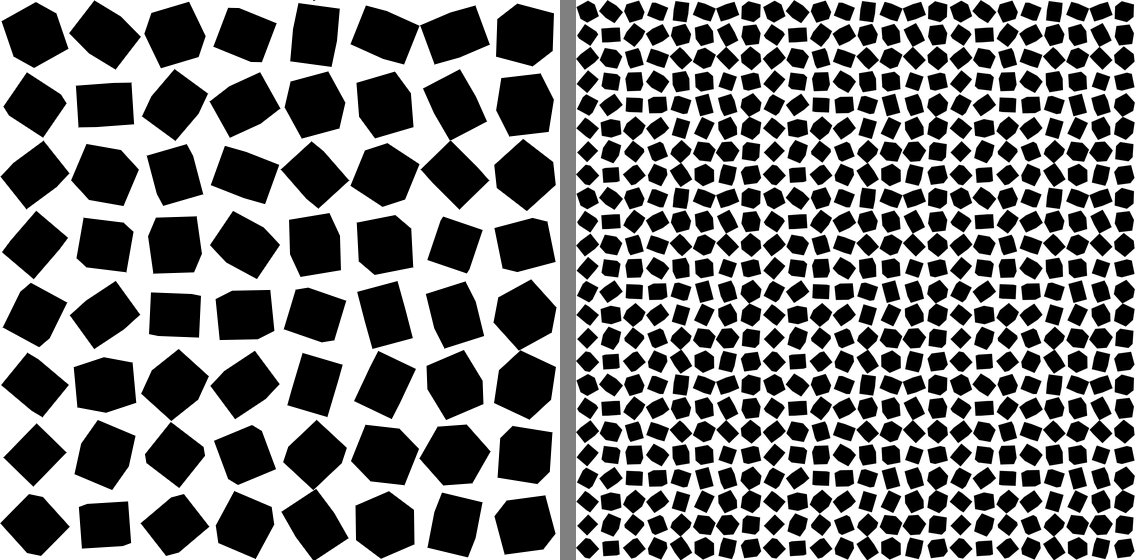
Left, the tile; right, the same tile 3 across and 3 down.
Reproduce this pattern procedurally as a three.js fragment shader.

```glsl
varying vec2 vUv;

const float REPEATS = 8.0;
const float CUBE_EDGE = 0.597; // in cells
const float TAU = 6.283185;
const vec3 INK = vec3(0.0);
const vec3 PAPER = vec3(1.0);

vec3 hash3(vec2 cell, float seed) {
  vec3 p = fract((cell.xyx + seed) * vec3(0.1031, 0.1030, 0.0973));
  p += dot(p, p.yxz + 33.33);
  return fract((p.xxy + p.yzz) * p.zyx);
}

// Uniformly distributed unit quaternion from three random numbers
vec4 randomRotation(vec3 r) {
  vec2 a = TAU * r.yz;
  return vec4(sqrt(1.0 - r.x) * vec2(sin(a.x), cos(a.x)),
              sqrt(r.x) * vec2(sin(a.y), cos(a.y)));
}

// Distance to the pair of silhouette sides parallel to one projected edge
float sidePair(vec2 p, vec2 edge, vec2 other1, vec2 other2) {
  vec2 normal = vec2(-edge.y, edge.x) / max(length(edge), 0.00001);
  float reach = abs(dot(normal, other1)) + abs(dot(normal, other2));
  return abs(dot(p, normal)) - reach;
}

// Outline of a rotated cube seen in parallel projection
float cubeSilhouette(vec2 p, vec4 q, float halfEdge) {
  vec2 ex = halfEdge * vec2(1.0 - 2.0 * (q.y * q.y + q.z * q.z),
                            2.0 * (q.x * q.y + q.w * q.z));
  vec2 ey = halfEdge * vec2(2.0 * (q.x * q.y - q.w * q.z),
                            1.0 - 2.0 * (q.x * q.x + q.z * q.z));
  vec2 ez = halfEdge * 2.0 * vec2(q.x * q.z + q.w * q.y,
                                  q.y * q.z - q.w * q.x);
  return max(sidePair(p, ex, ey, ez),
             max(sidePair(p, ey, ez, ex), sidePair(p, ez, ex, ey)));
}

// Nearest cube, including neighbours whose corners cross the cell border
float cubeGrid(vec2 p, float repeats, float halfEdge) {
  vec2 cell = floor(p);
  float d = 1.0;
  for (int j = -1; j <= 1; j++) {
    for (int i = -1; i <= 1; i++) {
      vec2 id = cell + vec2(float(i), float(j));
      vec4 q = randomRotation(hash3(mod(id, repeats), 17.0));
      d = min(d, cubeSilhouette(p - id - 0.5, q, halfEdge));
    }
  }
  return d;
}

void main() {
  vec2 p = vUv * REPEATS;
  float d = cubeGrid(p, REPEATS, 0.5 * CUBE_EDGE);
  float pixel = max(fwidth(p.x), 0.00001);
  float coverage = clamp(0.5 - d / pixel, 0.0, 1.0);
  gl_FragColor = vec4(mix(PAPER, INK, coverage), 1.0);
}
```
